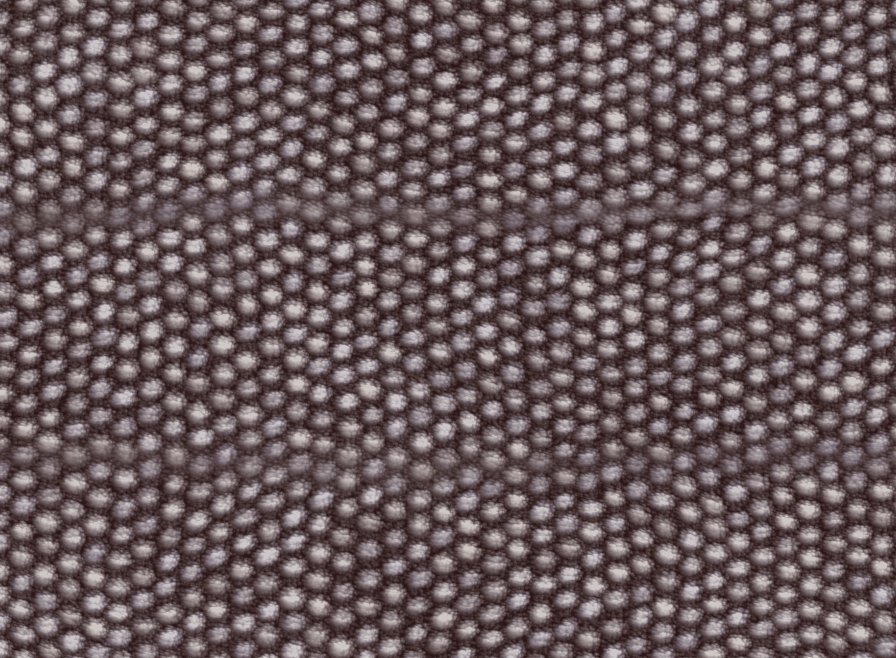
Give the GLSL for this texture, as a Shadertoy shader.

```glsl
const vec2 BEADS = vec2(36.6, 25.4);        // columns across, beads down
const vec2 BEAD_RADIUS = vec2(0.45, 0.35);  // in units of one cell
const vec3 SHADOW = vec3(0.17, 0.09, 0.09);
const vec3 MIDTONE = vec3(0.46, 0.40, 0.405);
const vec3 LIGHT = vec3(0.78, 0.745, 0.73);

float hash(vec2 p) {
    vec3 q = fract(vec3(p.xyx) * 0.1031);
    q += dot(q, q.yzx + 33.33);
    return fract((q.x + q.y) * q.z);
}

vec2 hash2(vec2 p) {
    return vec2(hash(p), hash(p + 57.3));
}

// Distance to the nearest scattered point
float cellular(vec2 p) {
    vec2 cell = floor(p);
    float nearest = 2.0;
    for (int j = -1; j <= 1; j++)
    for (int i = -1; i <= 1; i++) {
        vec2 id = cell + vec2(i, j);
        nearest = min(nearest, length(id + hash2(id) - p));
    }
    return nearest;
}

// Slow drift of the cloth
vec2 drift(vec2 uv) {
    return vec2(
        0.16 * sin(uv.y * 9.0 + uv.x * 5.0) + 0.07 * sin(uv.y * 23.0 - uv.x * 7.0),
        0.22 * sin(uv.x * 7.0 + uv.y * 4.0) + 0.10 * sin(uv.x * 19.0 - uv.y * 9.0));
}

// Soft horizontal crease around height y
float crease(float y, float width) {
    return exp(-y * y / (width * width));
}

// One yarn bead: x is brightness, y is its seed
vec2 bead(vec2 offset, vec2 id) {
    float seed = hash(id + 11.7);
    vec2 jitter = (hash2(id) - 0.5) * vec2(0.12, 0.14);
    vec2 size = BEAD_RADIUS * (0.9 + 0.22 * hash2(id + 31.0));
    vec2 q = (offset - jitter) / size;
    q.y -= (seed - 0.3) * 0.35 * q.x;
    float body = smoothstep(1.5, 0.2, length(q));
    float strands = sin(q.y * 6.5 + q.x * 0.8 + seed * 6.28);
    float gain = 0.72 + 0.34 * hash(id + 71.0);
    return vec2(body * (gain + 0.11 * strands), seed);
}

// Brightest bead near p, over dim threads that run down each column
vec2 weave(vec2 p) {
    float column = floor(p.x);
    float across = fract(p.x) - 0.5;
    float thread = smoothstep(0.5, 0.1, abs(across));
    vec2 best = vec2(thread * (0.10 + 0.05 * sin(across * 28.0 + p.y * 2.0)), 0.5);
    for (int i = -1; i <= 1; i++) {
        float c = column + float(i);
        float y = p.y - 0.5 * mod(c, 2.0) - 0.22 * (hash(vec2(c, 5.0)) - 0.5);
        for (int j = -1; j <= 1; j++) {
            float row = floor(y) + float(j);
            vec2 candidate = bead(vec2(p.x - c, y - row) - 0.5, vec2(c, row));
            if (candidate.x > best.x) best = candidate;
        }
    }
    return best;
}

vec3 yarnColour(float tone, float tint) {
    vec3 colour = mix(SHADOW, MIDTONE, clamp(tone * 2.0, 0.0, 1.0));
    colour = mix(colour, LIGHT, clamp(tone * 2.0 - 1.0, 0.0, 1.1));
    return colour + vec3(-0.012, -0.003, 0.03) * tint * smoothstep(0.1, 0.6, tone);
}

void mainImage(out vec4 fragColor, in vec2 fragCoord) {
    vec2 uv = fragCoord / iResolution.xy;
    vec2 p = uv * BEADS + vec2(0.45, 0.0) + drift(uv);

    // Loose fibres fray the bead outlines
    float fibre = cellular(p * vec2(4.0, 8.0) + vec2(0.0, p.x * 1.5));
    float fuzz = cellular(p * vec2(7.0, 6.0) + 19.0);
    p += vec2(fuzz - 0.45, fibre - 0.45) * vec2(0.16, 0.14);

    vec2 yarn = weave(p);
    float tone = yarn.x + 0.05 + (0.45 - fibre) * 0.28 + (0.45 - fuzz) * 0.20;

    // Two flattened creases, the upper one with a slanting ridge on the right
    float upperY = uv.y - 0.676 - 0.010 * sin(uv.x * 11.6 - 2.0);
    float lowerY = uv.y - 0.295 - 0.012 * sin(uv.x * 8.0 + 1.0);
    float wear = 0.55 * crease(upperY, 0.022) + 0.38 * crease(lowerY, 0.026);
    float ridge = smoothstep(0.57, 0.65, uv.x) * smoothstep(0.90, 0.80, uv.x);
    tone = mix(tone, 0.33 + (0.45 - fibre) * 0.25, wear);
    tone += ridge * (0.16 * crease(upperY, 0.007) - 0.14 * crease(upperY + 0.016, 0.006));

    // Broad unevenness of the light
    tone += 0.025 * sin(uv.x * 8.0 + 2.0 * sin(uv.y * 5.0)) * sin(uv.y * 11.0 + 1.0);

    fragColor = vec4(yarnColour(max(tone, 0.0), yarn.y), 1.0);
}
```
